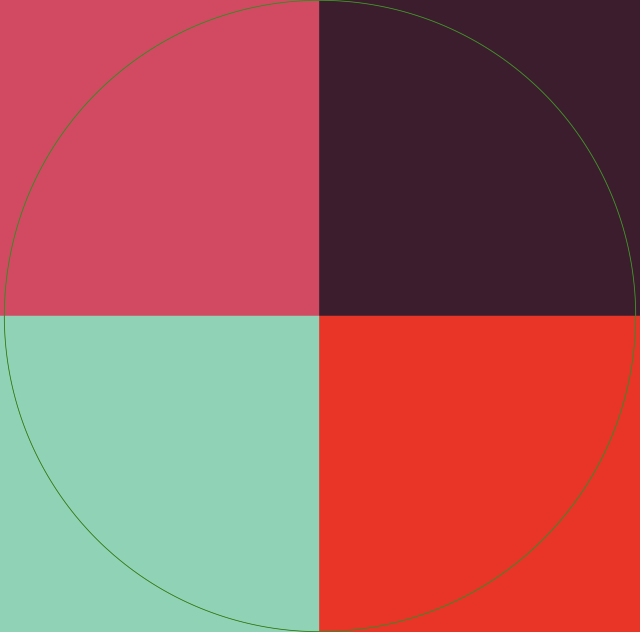
This background is drawn by a WebGL 1 fragment shader. Its source:

```glsl
precision highp float;

uniform vec2 u_resolution;

const vec3 ROSE = vec3(0.820, 0.290, 0.380);
const vec3 PLUM = vec3(0.235, 0.115, 0.175);
const vec3 MINT = vec3(0.562, 0.825, 0.710);
const vec3 RED = vec3(0.908, 0.208, 0.152);
const vec3 LINE_GREEN = vec3(0.25, 0.52, 0.16);

// Antialiased step across a signed distance
float cover(float dist, float pixel) {
    return clamp(dist / pixel + 0.5, 0.0, 1.0);
}

// Coverage of a thin circular outline
float ring(vec2 p, float radius, float width, float pixel) {
    float dist = abs(length(p) - radius);
    float feather = max(pixel, width);
    return min(width / pixel, 1.0) * (1.0 - smoothstep(0.0, feather, dist));
}

// Four flat colours meeting at one point
vec3 quadrants(vec2 p, vec2 meeting, float pixel) {
    float right = cover(p.x - meeting.x, pixel);
    float top = cover(p.y - meeting.y, pixel);
    return mix(mix(MINT, RED, right), mix(ROSE, PLUM, right), top);
}

void main() {
    // Centred coordinates in units of canvas height
    float pixel = 1.0 / u_resolution.y;
    vec2 p = (gl_FragCoord.xy - 0.5 * u_resolution) * pixel;

    vec3 color = quadrants(p, vec2(-0.0013, 0.0004), pixel);

    // Hairline circle touching the top and bottom
    color = mix(color, LINE_GREEN, ring(p, 0.4995, 0.0016, pixel));

    gl_FragColor = vec4(color, 1.0);
}
```
